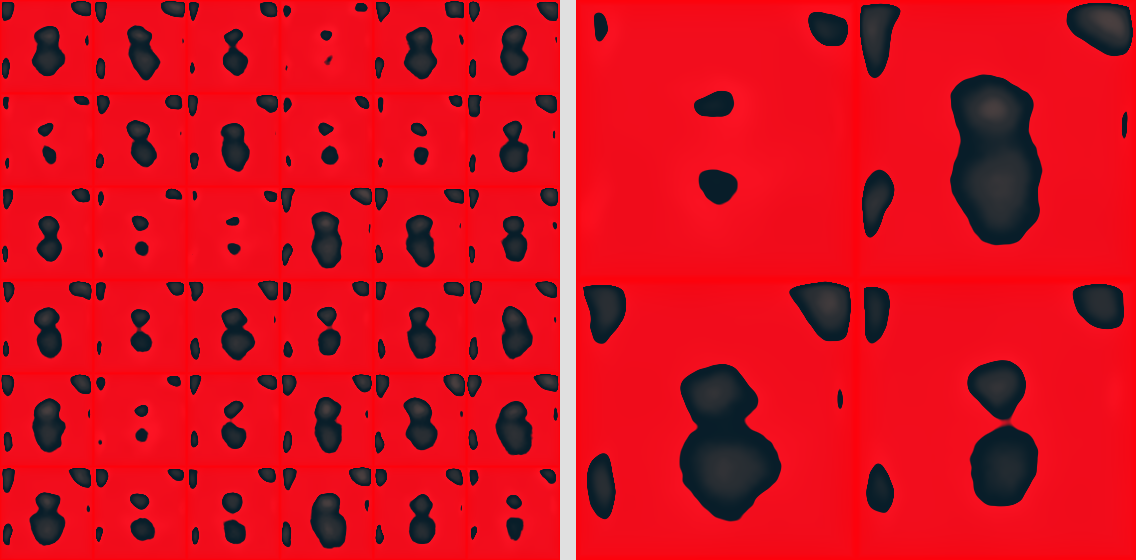
Left, the full canvas; right, a detail of the centre.
This pattern is drawn by a WebGL 2 fragment shader. Its source:

```glsl
#version 300 es
precision highp float;
// Six by six red tiles, each with a dark two-lobed blot and smaller blots at its rim.
// Every tile sums soft bumps into one height field and inks what rises over a level;
// a hash per tile shifts the level, so blots swell, pinch apart or shrink to dots.

uniform vec2 u_resolution;
out vec4 fragColor;

const float TILES = 6.0;
const float INK_LEVEL = 0.5;

const vec3 RED = vec3(0.94, 0.045, 0.105);
const vec3 GLOW_RED = vec3(1.0, 0.085, 0.15);
const vec3 SEAM_RED = vec3(1.0, 0.0, 0.035);
const vec3 INK = vec3(0.03, 0.115, 0.16);
const vec3 INK_GREY = vec3(0.16, 0.18, 0.20);
const vec3 INK_BROWN = vec3(0.29, 0.25, 0.25);

float hash(vec2 p) {
    vec3 q = fract(vec3(p.xyx) * 0.1031);
    q += dot(q, q.yzx + 33.33);
    return fract((q.x + q.y) * q.z);
}

// Smooth value noise, 0 to 1
float noise(vec2 p) {
    vec2 cell = floor(p);
    vec2 t = fract(p);
    t = t * t * (3.0 - 2.0 * t);
    float low = mix(hash(cell), hash(cell + vec2(1.0, 0.0)), t.x);
    float high = mix(hash(cell + vec2(0.0, 1.0)), hash(cell + vec2(1.0)), t.x);
    return mix(low, high, t.y);
}

// Signed random offset for one tile and one purpose
float jitter(vec2 tile, float salt) {
    return hash(tile + salt * 17.3) * 2.0 - 1.0;
}

// Soft elliptic bump, narrowed downwards by taper and tilted by skew
float bump(vec2 p, vec2 center, vec2 radius, float taper, float skew) {
    vec2 q = (p - center) / radius;
    q.y += skew * q.x;
    q.x *= clamp(1.0 - taper * q.y, 0.5, 2.5);
    return exp(-0.7 * dot(q, q));
}

// Bump whose place, size and height wander from tile to tile
float blot(vec2 p, vec2 tile, float salt, vec2 center, vec2 radius,
           float taper, float skew, float height) {
    vec2 shift = 0.016 * vec2(jitter(tile, salt), jitter(tile, salt + 1.0));
    vec2 size = radius * (1.0 + 0.1 * vec2(jitter(tile, salt + 2.0), jitter(tile, salt + 3.0)));
    float tilt = skew + 0.15 * jitter(tile, salt + 4.0);
    float peak = height + 0.06 * jitter(tile, salt + 5.0);
    return peak * bump(p, center + shift, size, taper, tilt);
}

// Height of the blots; p runs from 0 to 1 across the tile
float blotField(vec2 p, vec2 tile) {
    // Uneven outlines
    vec2 seed = tile * 23.0;
    vec2 warp = vec2(noise(p * 9.0 + seed), noise(p * 9.0 + seed + 91.0)) - 0.5;
    vec2 w = p + 0.045 * warp;

    // Head and body in the middle
    float head = blot(w, tile, 1.0, vec2(0.50, 0.61), vec2(0.115, 0.10), 0.0, 0.0, 1.0);
    float body = blot(w, tile, 8.0, vec2(0.52, 0.33), vec2(0.155, 0.17), 0.22, 0.1, 0.88);
    // Blots along the rim
    float topLeft = blot(w, tile, 15.0, vec2(0.08, 0.89), vec2(0.07, 0.14), 0.3, 0.0, 0.92);
    float topRight = blot(w, tile, 22.0, vec2(0.88, 0.92), vec2(0.115, 0.10), -0.1, 0.35, 1.0);
    float lowLeft = blot(w, tile, 29.0, vec2(0.07, 0.27), vec2(0.05, 0.11), 0.0, 0.0, 0.84);
    float right = blot(w, tile, 36.0, vec2(0.95, 0.57), vec2(0.035, 0.09), 0.0, 0.0, 0.50);

    float middle = length(vec2(head, body));
    float rim = length(vec4(topLeft, topRight, lowLeft, right));
    float grain = 0.09 * (noise(p * 7.0 + seed + 47.0) - 0.5)
                + 0.03 * (noise(p * 36.0 + seed) - 0.5);
    return length(vec2(middle, rim)) + grain;
}

// Shift of the ink level for a whole tile
float tileStrength(vec2 tile) {
    return mix(-0.42, 0.16, pow(hash(tile + 5.0), 0.6));
}

// Soft line along the tile border, 1 at the border
float seamLine(vec2 p, float width) {
    vec2 edge = min(p, 1.0 - p) / width;
    return max(exp(-edge.x * edge.x), exp(-edge.y * edge.y));
}

void main() {
    vec2 grid = gl_FragCoord.xy / u_resolution * TILES;
    vec2 tile = floor(grid);
    vec2 p = fract(grid);
    float seam = seamLine(p, 0.022);

    float field = blotField(p, tile);
    float depth = field + tileStrength(tile) - INK_LEVEL - 0.45 * seam;

    // Red ground with faint glow and bright seams
    float haze = noise(p * 5.0 + tile * 13.0);
    float glow = 0.65 * smoothstep(0.05, 0.7, field) * (0.4 + 0.6 * haze) + 0.2 * haze;
    vec3 color = mix(RED, GLOW_RED, glow);
    color = mix(color, SEAM_RED, max(0.85 * seam, 0.35 * seamLine(p, 0.07)));

    // Ink, paler where it is deepest
    vec3 ink = mix(INK, INK_GREY, smoothstep(0.08, 0.42, depth));
    ink = mix(ink, INK_BROWN, smoothstep(0.4, 0.7, depth));
    float softness = 3.0 * TILES / min(u_resolution.x, u_resolution.y);
    color = mix(color, ink, smoothstep(-softness, softness, depth));

    fragColor = vec4(color, 1.0);
}
```
